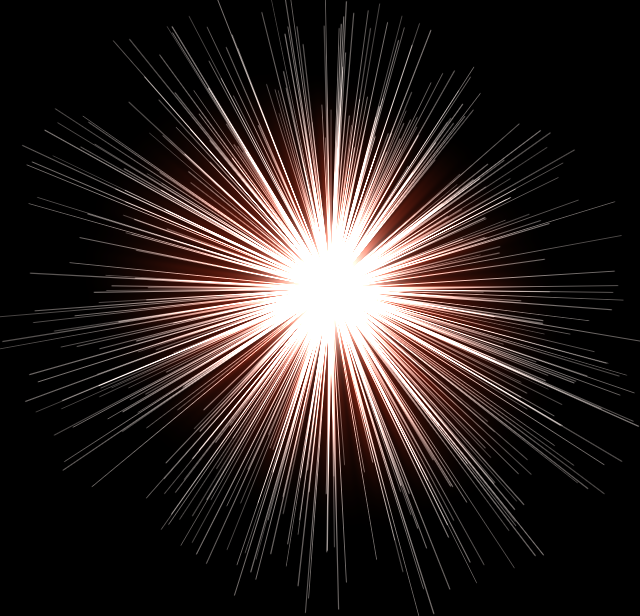
A Shadertoy shader for this background:

```glsl
// A white starburst of thin radial streaks over a rust red glow on black.

#define CENTER vec2(0.517, 0.531)
#define REACH 0.52
#define LAYERS 6
#define FIRST_CELLS 70.0
#define HALF_WIDTH 0.00078
#define CORE_RADIUS 0.083
#define GLOW_REACH 0.74
#define GLOW_COLOR vec3(0.52, 0.135, 0.065)
#define RAY_COLOR vec3(0.98, 0.93, 0.91)

const float TAU = 6.2831853;

// Directions, in degrees, where the streaks thin out or gather.
const float GAPS[7] = float[7](8.0, 47.0, 109.0, 138.0, 172.0, 222.0, 277.0);
const float BUNDLES[9] = float[9](27.0, 68.0, 125.0, 149.0, 207.0, 236.0, 262.0, 301.0, 338.0);

vec3 hash3(vec2 seed) {
    vec3 q = fract(seed.xyx * vec3(0.1031, 0.1030, 0.0973));
    q += dot(q, q.yxz + 33.33);
    return fract((q.xxy + q.yzz) * q.zyx);
}

// Periodic bump around a direction given in degrees.
float lobe(float angle, float degrees, float sharpness) {
    return exp(sharpness * (cos(angle - radians(degrees)) - 1.0));
}

// Outer limit of the burst, shorter toward the upper right.
float envelope(float angle) {
    return REACH + 0.035 * cos(angle - radians(235.0))
                 + 0.042 * cos(2.0 * (angle - radians(145.0)));
}

// Share of streaks that survive in a direction.
float density(float angle) {
    float amount = 0.76;
    for (int i = 0; i < 7; i++) amount -= 0.6 * lobe(angle, GAPS[i], 330.0);
    for (int i = 0; i < 9; i++) amount += 0.25 * lobe(angle, BUNDLES[i], 200.0);
    return amount;
}

// Sum of jittered streaks, one per angular cell in each layer.
float streaks(float angle, float radius) {
    float pixel = 1.0 / iResolution.y;
    float light = 0.0;
    for (int layer = 0; layer < LAYERS; layer++) {
        float cells = FIRST_CELLS + 9.0 * float(layer);
        float base = floor(angle / TAU * cells);
        for (int k = -1; k <= 1; k++) {
            float cell = base + float(k);
            vec2 seed = vec2(mod(cell, cells) + 1.0, float(layer) * 17.0 + 5.0);
            vec3 rnd = hash3(seed);
            vec3 look = hash3(seed + 131.0);
            float rayAngle = (cell + rnd.x) / cells * TAU;
            if (rnd.z > density(rayAngle)) continue;

            float rayLength = envelope(rayAngle) * mix(0.48, 1.02, rnd.y);
            float along = radius / rayLength;
            // A few streaks swell into tapering wedges near the core.
            float wedge = step(0.84, look.y) * (1.0 - smoothstep(0.2, 0.75, along));
            float halfWidth = HALF_WIDTH * (0.65 + 0.7 * look.x + 1.6 * wedge);
            float offset = abs(angle - rayAngle) * radius;
            float cover = clamp((halfWidth - offset) / pixel + 0.5, 0.0, 1.0);
            float fade = mix(1.0, 0.5, smoothstep(0.3, 0.95, along));
            float tip = 1.0 - smoothstep(-pixel, pixel, radius - rayLength);
            light += cover * fade * tip * mix(0.55, 1.0, look.z);
        }
    }
    return light;
}

void mainImage(out vec4 fragColor, in vec2 fragCoord) {
    vec2 p = fragCoord / iResolution.xy - CENTER;
    p.x *= iResolution.x / iResolution.y;
    float radius = length(p);
    float angle = atan(p.y, p.x + 1e-6);

    // Rust glow, broken into soft radial bands by layered sines.
    float bands = 0.82 + 0.12 * sin(angle * 23.0 + 1.0)
                + 0.12 * sin(angle * 41.0 + 2.0 * sin(angle * 7.0))
                + 0.08 * sin(angle * 97.0);
    float glow = 1.0 - smoothstep(0.05, GLOW_REACH * envelope(angle), radius);
    vec3 color = GLOW_COLOR * glow * bands;

    // Streaks, then the overexposed core.
    color += RAY_COLOR * streaks(angle, radius);
    float core = radius / CORE_RADIUS;
    color += vec3(1.5, 1.42, 1.38) * exp(-core * core);

    fragColor = vec4(clamp(color, 0.0, 1.0), 1.0);
}
```
